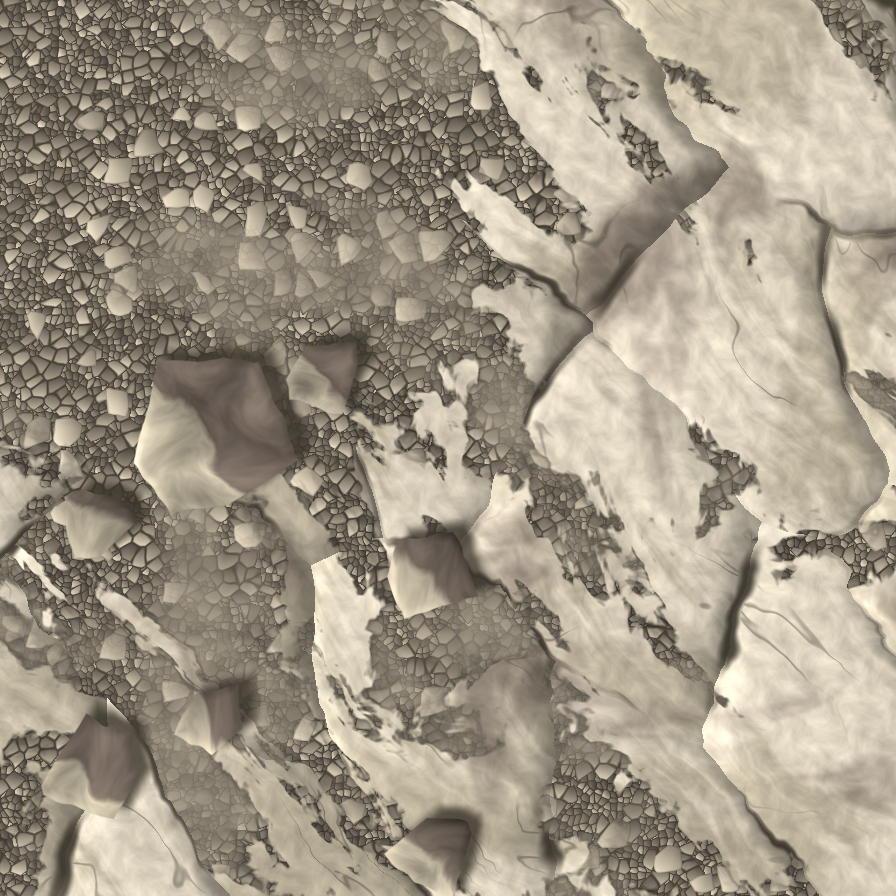
Write a WebGL 2 fragment shader that draws this texture.

```glsl
#version 300 es
precision highp float;
// Weathered cream rock slabs broken by diagonal cracks and pockets of gravel.
// Stretched cellular noise makes the slabs, fine cellular noise the pebbles,
// layered sines the stains and bedding; a loop scatters angular blocks.
uniform vec2 u_resolution;
out vec4 fragColor;

const mat2 TURN = mat2(0.8, -0.6, 0.6, 0.8);
const vec2 LIGHT = vec2(-0.8, -0.6);
const vec3 CREAM = vec3(0.87, 0.83, 0.75);
const vec3 TAN = vec3(0.75, 0.71, 0.62);
const vec3 DUST = vec3(0.63, 0.59, 0.52);
const vec3 STAIN = vec3(0.47, 0.42, 0.38);
const vec3 DARK = vec3(0.22, 0.20, 0.165);

vec2 hash2(vec2 p) {
  return fract(sin(vec2(dot(p, vec2(127.1, 311.7)), dot(p, vec2(269.5, 183.3)))) * 43758.5);
}

// Layered, folded sines, roughly -0.8 to 0.8.
float waves(vec2 p, int octaves) {
  float sum = 0.0, amp = 0.5;
  for (int i = 0; i < octaves; i++) {
    p = TURN * p * 1.9 + 1.7;
    p += 0.7 * sin(p.yx * 0.83 + float(i));
    sum += amp * sin(p.x) * cos(p.y);
    amp *= 0.55;
  }
  return sum;
}

// Cellular noise: xy = offset from cell centre, z = edge gap, w = cell id.
vec4 cells(vec2 p) {
  vec2 base = floor(p), offset = vec2(0.0);
  float near = 9.0, next = 9.0, id = 0.0;
  for (int y = -1; y <= 1; y++)
    for (int x = -1; x <= 1; x++) {
      vec2 cell = base + vec2(x, y);
      vec2 jitter = hash2(cell);
      vec2 d = p - cell - 0.1 - 0.8 * jitter;
      float len = length(d);
      if (len < near) {
        next = near; near = len; offset = d;
        id = fract(jitter.x * 7.3 + jitter.y * 3.1);
      } else next = min(next, len);
    }
  return vec4(offset, next - near, id);
}

vec3 pebbleColor(vec4 c) {
  vec3 color = mix(vec3(0.40, 0.37, 0.33), vec3(0.73, 0.69, 0.61), c.w * c.w);
  color *= 1.0 + 0.5 * dot(c.xy, LIGHT);
  return mix(DARK * 1.25, color, smoothstep(0.0, 0.28, c.z));
}

vec3 gravel(vec2 uv, float dusty) {
  vec2 p = uv + 0.004 * waves(uv * 40.0, 2);
  vec3 color = pebbleColor(cells(p * 125.0));
  vec4 chips = cells(TURN * p * vec2(62.0, 70.0));
  color = mix(color, pebbleColor(chips), step(0.5, chips.w));
  color = mix(color, DUST * (0.92 + 0.2 * waves(uv * 30.0, 4)), dusty);
  vec4 stones = cells(p * 34.0);
  float stone = step(0.84, stones.w) * smoothstep(0.10, 0.17, stones.z);
  return mix(color, pebbleColor(stones) * 1.08, stone * (1.0 - 0.5 * dusty));
}

vec3 rock(vec2 uv, vec2 bed, vec4 slab) {
  float tone = waves(uv * 4.0 + slab.w * 5.0, 6);
  float streak = waves(bed * vec2(9.0, 50.0), 4);
  vec3 color = mix(TAN, CREAM, smoothstep(-0.35, 0.3, tone + 0.3 * streak + 0.4 * (slab.w - 0.5)));
  float stain = smoothstep(0.08, 0.6, waves(uv * 5.5 + 8.0, 5));
  color = mix(color, STAIN, 0.7 * stain);
  color *= 1.0 + 0.09 * streak + 0.10 * waves(uv * 70.0, 4) + 0.14 * dot(slab.xy, LIGHT);
  // Rims catch the light on one side and fall into shade on the other.
  float rim = (1.0 - smoothstep(0.0, 0.22, slab.z)) * dot(normalize(slab.xy + 1e-4), LIGHT);
  return color * (1.0 + 0.12 * max(rim, 0.0) + 0.35 * min(rim, 0.0));
}

// Signed distance to an irregular convex block.
float blockDistance(vec2 p, float radius, float seed) {
  float d = -1.0;
  for (int i = 0; i < 6; i++) {
    vec2 h = hash2(vec2(seed, i));
    float angle = 1.047 * (float(i) + 0.8 * h.x);
    d = max(d, dot(p, vec2(cos(angle), sin(angle))) - radius * (0.65 + 0.5 * h.y));
  }
  return d;
}

vec3 addBlock(vec3 ground, vec2 p, float radius, float seed, float pixel) {
  p += 0.006 * waves(p * 22.0 + seed, 3);
  float shadow = 1.0 - smoothstep(-0.008, 0.010, blockDistance(p + LIGHT * 0.018, radius, seed));
  ground = mix(ground, DARK, 0.8 * shadow);
  float d = blockDistance(p, radius, seed);
  float ridge = dot(p, normalize(hash2(vec2(seed, 9.0)) + 0.3));
  float mottled = waves(p * 18.0 + seed, 5);
  vec3 face = mix(TAN, STAIN * 0.95, smoothstep(-0.006, 0.006, ridge + 0.02 * mottled));
  face *= 0.95 + 0.4 * mottled + 0.2 * smoothstep(-0.012, 0.0, d) * dot(normalize(p + 1e-4), LIGHT);
  return mix(ground, face, 1.0 - smoothstep(-pixel, pixel, d));
}

void main() {
  vec2 uv = gl_FragCoord.xy / u_resolution.y;
  float pixel = 1.0 / u_resolution.y;

  // Bedding frame: x runs down to the right, y across the layers.
  vec2 bed = vec2(dot(uv, vec2(0.66, -0.75)), dot(uv, vec2(0.75, 0.66)));
  bed += 0.035 * vec2(waves(uv * 5.0, 4), waves(uv * 5.0 + 4.0, 5));
  vec4 slab = cells(bed * vec2(2.6, 4.6) + 3.0);

  // Rock thins out into a gravel field at the upper left.
  float field = 1.0 - smoothstep(0.15, 0.62, distance(uv, vec2(0.12, 0.85)));
  float cover = 0.17 + 0.7 * waves(bed * vec2(5.0, 13.0), 5) + 0.4 * (slab.w - 0.5)
              + 0.2 * (uv.x - 0.5) - 0.9 * field + 0.12 * waves(uv * 60.0, 3);
  float rocky = smoothstep(-0.04, 0.05, cover);
  float dusty = 0.75 * smoothstep(-0.2, 0.45, waves(uv * 6.0 + 2.0, 4) - 0.3 * field + 0.1);

  vec3 loose = gravel(uv, dusty);
  loose *= 1.0 - 0.22 * smoothstep(-0.16, 0.0, cover);
  vec3 color = mix(loose, rock(uv, bed, slab), rocky);

  // Open joints between slabs, and hairline cracks within them.
  float gape = smoothstep(-0.15, 0.4, waves(uv * 7.0 + 5.0, 3));
  float joint = gape * (1.0 - smoothstep(0.012, 0.03 + 0.03 * gape, slab.z));
  float hair = 1.0 - smoothstep(0.0, 0.03, abs(waves(bed * vec2(4.0, 9.0) + 6.0, 4)));
  color = mix(color, DARK, rocky * max(0.9 * joint, 0.4 * hair * gape));

  // Angular blocks lie on the lower left ground.
  for (int i = 0; i < 7; i++) {
    float k = float(i);
    vec2 centre = vec2(0.5, 0.6) * fract(vec2(0.45, 0.85) + k * vec2(0.755, 0.37));
    color = addBlock(color, uv - centre, 0.032 + 0.05 / (1.0 + k), k + 2.0, pixel);
  }
  fragColor = vec4(clamp(color, 0.0, 1.0), 1.0);
}
```
